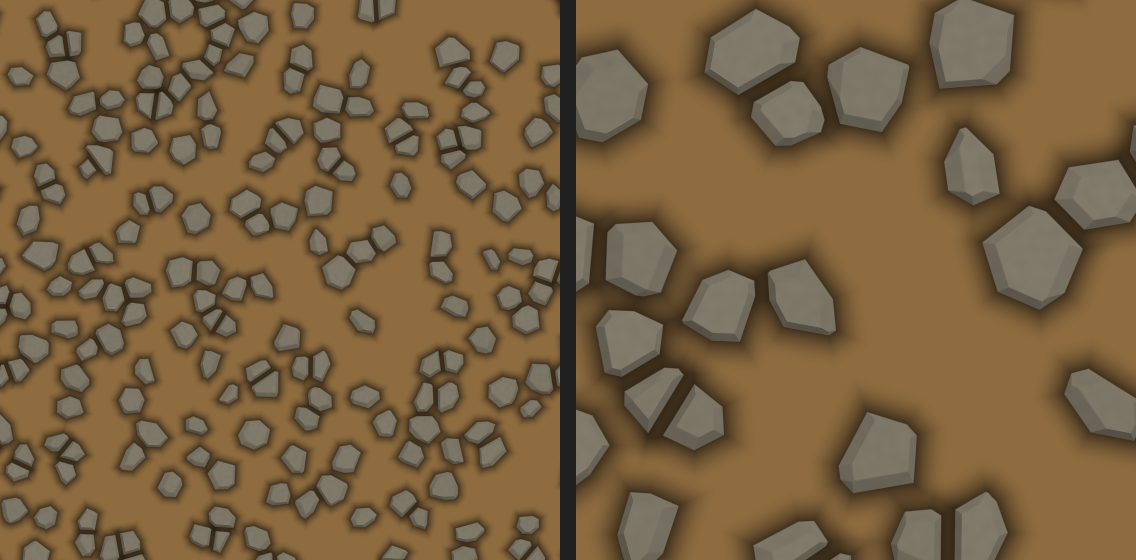
Left, the full canvas; right, a detail of the centre.
This texture is drawn by a WebGL 2 fragment shader. Its source:

```glsl
#version 300 es
precision highp float;
// Scattered faceted grey stones with soft contact shadows on flat brown earth.

#define GRID 18.0          // cells along the canvas height
#define FILL 0.53          // share of cells that hold a stone
#define JITTER 0.94        // freedom of a stone inside its cell
#define HALF_GAP 0.075     // half the space between neighbours
#define SHADOW_REACH 0.37  // width of the shadow, in cells
#define SHADOW_DEPTH 0.56
#define BEVEL 0.085        // height of the flat top
#define SIDES 7
#define EARTH vec3(0.56, 0.425, 0.25)
#define STONE vec3(0.495, 0.47, 0.41)
#define LIGHT vec2(0.5, 0.866)

uniform vec2 u_resolution;
out vec4 fragColor;

const float TAU = 6.28319;

// Two random values in 0..1 for a lattice point and a channel
vec2 hash(vec2 cell, int channel) {
    uvec3 v = uvec3(ivec3(ivec2(cell) + 64, channel + 5));
    v = v * 1664525u + 1013904u;
    v.x += v.y * v.z; v.y += v.z * v.x; v.z += v.x * v.y;
    v ^= v >> 16u;
    v.x += v.y * v.z; v.y += v.z * v.x;
    return vec2(v.xy & 65535u) / 65535.0;
}

float gradientDot(vec2 corner, vec2 f) {
    float a = TAU * hash(corner, 40).x;
    return dot(vec2(cos(a), sin(a)), f);
}

float gradientNoise(vec2 p) {
    vec2 i = floor(p), f = p - i;
    vec2 u = f * f * f * (f * (f * 6.0 - 15.0) + 10.0);
    vec2 e = vec2(0.0, 1.0);
    return mix(mix(gradientDot(i, f), gradientDot(i + e.yx, f - e.yx), u.x),
               mix(gradientDot(i + e, f - e), gradientDot(i + 1.0, f - 1.0), u.x), u.y);
}

bool hasStone(vec2 cell) {
    return hash(cell, 0).x < FILL;
}

vec2 seed(vec2 cell) {
    return cell + 0.5 + JITTER * (hash(cell, 1) - 0.5);
}

// Cuts the stone with one plane; stone = (signed distance, height, shade)
void cutFacet(inout vec3 stone, vec2 q, vec2 normal, float offset, float steep, float aa) {
    float d = dot(q, normal) - offset;
    float height = -d * steep;
    float facetShade = mix(1.0, 0.85 + 0.15 * dot(normal, LIGHT), min(steep, 1.1));
    stone.z = mix(stone.z, facetShade, smoothstep(-aa, aa, stone.y - height));
    stone.y = min(stone.y, height);
    stone.x = max(stone.x, d);
}

vec3 shapeStone(vec2 p, vec2 cell, float aa) {
    vec2 center = seed(cell);
    vec2 q = p - center;
    vec2 size = hash(cell, 2);
    float radius = mix(0.39, 0.55, size.x);
    float aspect = mix(0.55, 1.0, size.y);
    float turn = TAU * hash(cell, 3).x;
    vec3 stone = vec3(length(q) - 1.13 * radius, BEVEL, 1.0);

    // Irregular outline around a turned ellipse
    for (int k = 0; k < SIDES; k++) {
        vec2 r = hash(cell, 10 + k);
        float a = (float(k) + 0.75 * r.x) * TAU / float(SIDES);
        vec2 normal = vec2(cos(a + turn), sin(a + turn));
        float support = radius * length(vec2(cos(a), aspect * sin(a)));
        cutFacet(stone, q, normal, support * mix(0.78, 1.02, r.y), mix(0.45, 1.6, fract(r.y * 7.3)), aa);
    }

    // Straight gaps towards neighbouring stones
    for (int y = -1; y <= 1; y++)
    for (int x = -1; x <= 1; x++) {
        vec2 other = cell + vec2(x, y);
        if ((x == 0 && y == 0) || !hasStone(other)) continue;
        vec2 between = seed(other) - center;
        float span = max(length(between), 0.001);
        cutFacet(stone, q, between / span, 0.5 * span - HALF_GAP, 1.2, aa);
    }
    return stone;
}

void main() {
    vec2 p = gl_FragCoord.xy / u_resolution.y * GRID;
    float aa = 0.8 * GRID / u_resolution.y;
    vec2 home = floor(p);
    float ground = 1.0, cover = 0.0, shade = 1.0;

    for (int y = -1; y <= 1; y++)
    for (int x = -1; x <= 1; x++) {
        vec2 cell = home + vec2(x, y);
        if (!hasStone(cell) || distance(p, seed(cell)) > 1.0) continue;
        vec3 stone = shapeStone(p, cell, aa);
        float near = 1.0 - clamp(stone.x / SHADOW_REACH, 0.0, 1.0);
        ground *= 1.0 - SHADOW_DEPTH * near * near;
        float mask = 1.0 - smoothstep(-aa, aa, stone.x);
        float tint = 0.98 + 0.04 * hash(cell, 4).x;
        shade = mix(shade, stone.z * tint, mask);
        cover = max(cover, mask);
    }

    // Faint mottling on the stone faces
    shade *= 1.0 + 0.035 * gradientNoise(p * 7.0);
    fragColor = vec4(mix(EARTH * ground, STONE * shade, cover), 1.0);
}
```
